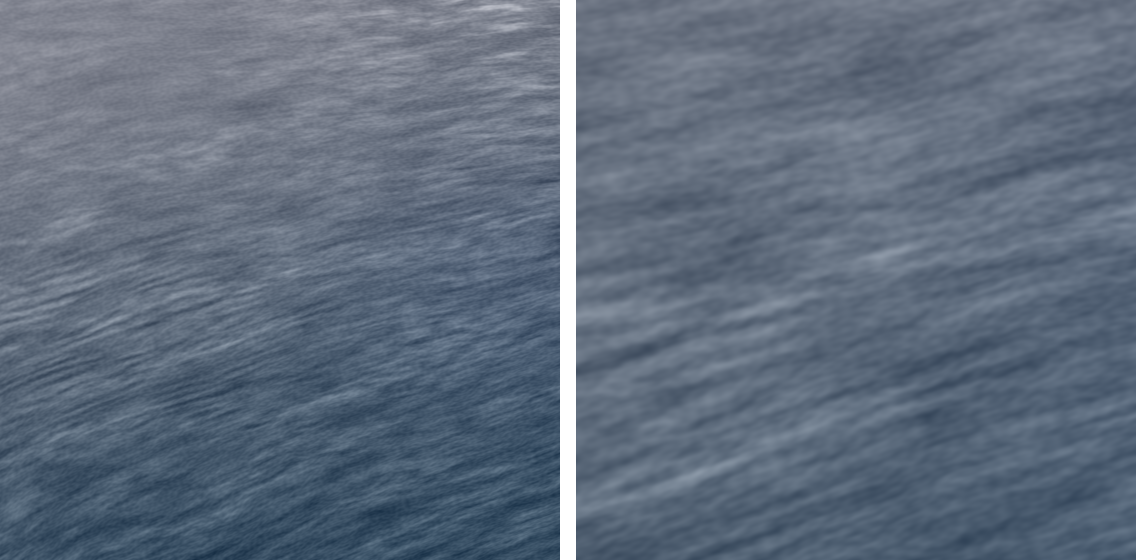
Left, the full canvas; right, a detail of the centre.
Give the GLSL for this texture, as a three.js fragment shader.

```glsl
// Open sea at dusk: wind-combed water fading from grey haze to deep blue.
#define DEEP_WATER vec3(0.216, 0.308, 0.390)
#define HAZE vec3(0.508, 0.520, 0.566)
#define GLINT_TINT vec3(1.0, 0.97, 0.92)
#define TILT_TOP 0.12
#define TILT_GAIN 0.42
#define SWELL_CONTRAST 0.085
#define CHOP_CONTRAST 0.105
#define RIPPLE_CONTRAST 0.085
#define RIPPLE_COUNT 54.0
#define STREAK_CONTRAST 0.095
#define GRAIN_CONTRAST 0.060

varying vec2 vUv;

const float TAU = 6.2831853;

// Random unit vector for a lattice cell
vec2 cellGradient(vec2 cell) {
  vec3 h = fract(vec3(cell.xyx) * vec3(0.1031, 0.1030, 0.0973));
  h += dot(h, h.yzx + 33.33);
  float angle = TAU * fract((h.x + h.y) * h.z);
  return vec2(cos(angle), sin(angle));
}

// Gradient noise, roughly -0.7 to 0.7
float gradientNoise(vec2 p) {
  vec2 cell = floor(p);
  vec2 f = fract(p);
  vec2 w = f * f * f * (f * (f * 6.0 - 15.0) + 10.0);
  vec2 e = vec2(1.0, 0.0);
  float a = dot(cellGradient(cell), f);
  float b = dot(cellGradient(cell + e.xy), f - e.xy);
  float c = dot(cellGradient(cell + e.yx), f - e.yx);
  float d = dot(cellGradient(cell + e.xx), f - e.xx);
  return mix(mix(a, b, w.x), mix(c, d, w.x), w.y);
}

// Three octaves of gradient noise
float layeredNoise(vec2 p) {
  float sum = 0.0;
  float amplitude = 1.0;
  for (int i = 0; i < 3; i++) {
    sum += amplitude * gradientNoise(p);
    p = p * 1.93 + vec2(17.3, 41.7);
    amplitude *= 0.55;
  }
  return sum;
}

// Coordinates along and across the crests, which tilt more toward the bottom
vec2 crestSpace(vec2 p) {
  float tilt = TILT_TOP + TILT_GAIN * (1.0 - p.y);
  vec2 q = vec2(p.x + 0.3 * p.y, p.y - tilt * p.x);
  q.y += 0.022 * gradientNoise(p * vec2(3.0, 4.0) + 5.0);
  q.y += 0.004 * gradientNoise(p * vec2(14.0, 20.0) + 8.0);
  return q + 20.0;
}

// Soft elliptical area
float softSpot(vec2 p, vec2 center, vec2 radius) {
  vec2 d = (p - center) / radius;
  return exp(-dot(d, d));
}

// Haze share: bright at upper left, dark at lower right
float hazeAmount(vec2 p) {
  float t = clamp(0.07 + 0.9 * p.y + 0.22 * (0.5 - p.x), 0.0, 1.0);
  return mix(t, smoothstep(0.0, 1.0, t), 0.6);
}

// Regular fine ripples, broken into drifting groups
float ripples(vec2 p, vec2 q) {
  float drift = gradientNoise(q * vec2(5.0, 12.0) + 3.0);
  float wave = sin(TAU * (q.y * RIPPLE_COUNT + 0.9 * drift));
  float groups = smoothstep(-0.3, 0.3, gradientNoise(q * vec2(8.0, 22.0) + 60.0));
  float area = softSpot(p, vec2(0.22, 0.40), vec2(0.36, 0.17));
  area += 0.4 * softSpot(p, vec2(0.88, 0.62), vec2(0.22, 0.12));
  return wave * groups * area;
}

void main() {
  vec2 p = vUv;
  vec2 q = crestSpace(p);

  // Wave layers from broad to fine
  float swell = layeredNoise(q * vec2(2.8, 13.0));
  float chop = layeredNoise(q * vec2(8.0, 40.0) + 9.0);
  float streaks = gradientNoise(q * vec2(26.0, 105.0) + 15.0);
  float grain = gradientNoise(q * vec2(110.0, 200.0) + 31.0);

  // The hazy upper left is calm, swell crests are rougher
  float calm = softSpot(p, vec2(0.12, 0.98), vec2(0.55, 0.38));
  float rough = mix(0.5, 1.4, smoothstep(-0.35, 0.45, swell)) * (1.0 - 0.5 * calm);

  float tone = SWELL_CONTRAST * swell * (1.0 - 0.4 * calm);
  tone += CHOP_CONTRAST * chop * (1.0 - 0.5 * calm);
  tone += RIPPLE_CONTRAST * ripples(p, q);
  tone += STREAK_CONTRAST * streaks * rough;
  tone += GRAIN_CONTRAST * grain * (1.0 - 0.3 * calm);

  // Sunlit crests at the upper right
  float sunlit = softSpot(p, vec2(1.0, 0.95), vec2(0.32, 0.14));
  tone += 0.14 * sunlit * smoothstep(0.1, 0.7, chop);

  // Slow colour drift keeps the gradient uneven
  float drift = 0.05 * gradientNoise(q * vec2(2.0, 5.0) + 77.0);
  vec3 water = mix(DEEP_WATER, HAZE, clamp(hazeAmount(p) + drift, 0.0, 1.0));
  float blueCast = softSpot(p, vec2(0.95, 0.50), vec2(0.35, 0.25));
  water += blueCast * vec3(-0.006, -0.002, 0.014);

  gl_FragColor = vec4(clamp(water + tone * GLINT_TINT, 0.0, 1.0), 1.0);
}
```
